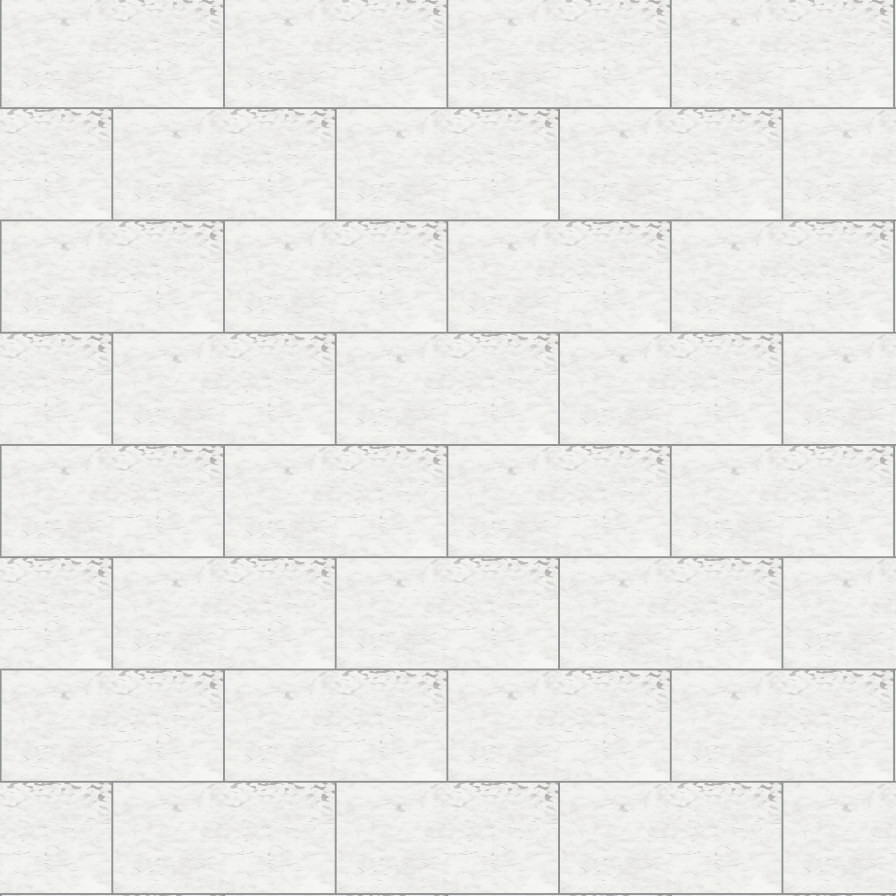
This texture is drawn by a Shadertoy shader. Its source:

```glsl
#define PITCH vec2(0.2493, 0.1253)
#define ORIGIN vec2(0.0007, 0.0022)
#define JOINT_WIDTH 0.0021
#define STONE_LIGHT vec3(0.952, 0.952, 0.943)
#define STONE_SHADE vec3(0.888, 0.886, 0.876)
#define STONE_PALE vec3(0.968, 0.968, 0.962)
#define PIT_COLOR vec3(0.66, 0.655, 0.645)
#define JOINT_COLOR vec3(0.57, 0.575, 0.57)
#define STREAK_AMOUNT 0.42
#define PIT_AMOUNT 0.8

// Random unit gradient for a lattice point
vec2 gradientAt(vec2 cell) {
    vec3 h = fract(cell.xyx * vec3(0.1031, 0.1030, 0.0973));
    h += dot(h, h.yzx + 33.33);
    float angle = 6.28318 * fract((h.x + h.y) * h.z);
    return vec2(cos(angle), sin(angle));
}

float gradientNoise(vec2 p) {
    vec2 i = floor(p), f = p - i;
    vec2 w = f * f * f * (f * (f * 6.0 - 15.0) + 10.0);
    vec2 e = vec2(0.0, 1.0);
    float low = mix(dot(gradientAt(i), f),
                    dot(gradientAt(i + e.yx), f - e.yx), w.x);
    float high = mix(dot(gradientAt(i + e.xy), f - e.xy),
                     dot(gradientAt(i + e.yy), f - e.yy), w.x);
    return mix(low, high, w.y);
}

float fbm(vec2 p) {
    float sum = 0.0, amplitude = 0.6;
    for (int octave = 0; octave < 4; octave++) {
        sum += amplitude * gradientNoise(p);
        p = p * 2.03 + 17.3;
        amplitude *= 0.62;
    }
    return sum;
}

// Soft elliptical spot, 1 at its centre
float spot(vec2 p, vec2 center, vec2 radius) {
    vec2 q = (p - center) / radius;
    return exp(-dot(q, q));
}

// Stone face; p spans 0..2 across and 0..1 up
vec3 stone(vec2 p) {
    vec2 warped = p + 0.025 * vec2(gradientNoise(p * 7.0), gradientNoise(p * 7.0 + 40.0));

    // Cloudy layers and fine horizontal grain
    float cloud = fbm(warped * vec2(2.2, 6.0) + 3.0);
    float grain = fbm(warped * vec2(10.0, 24.0) + 11.0);
    float shade = smoothstep(-0.30, 0.65, 0.55 * cloud + 0.75 * grain);
    vec3 color = mix(STONE_LIGHT, STONE_SHADE, shade);

    // Broken thin streaks, gathered in worn zones
    float worn = 0.25 + spot(p, vec2(1.25, 0.42), vec2(0.4, 0.22))
               + 0.7 * spot(p, vec2(0.35, 0.22), vec2(0.4, 0.14))
               + 0.6 * spot(p, vec2(0.6, 0.75), vec2(0.25, 0.10))
               + 0.6 * spot(p, vec2(1.75, 0.62), vec2(0.3, 0.15));
    float ridge = 1.0 - smoothstep(0.0, 0.09, abs(gradientNoise(warped * vec2(5.0, 17.0) + 29.0)));
    float broken = smoothstep(0.0, 0.35, gradientNoise(warped * vec2(13.0, 21.0) + 53.0));
    color = mix(color, PIT_COLOR, STREAK_AMOUNT * min(worn, 1.0) * ridge * broken);

    // Dark pits along the upper right edge, a few elsewhere
    float edge = smoothstep(0.80, 1.0, p.y) * smoothstep(0.65, 1.25, p.x)
               + 0.8 * spot(p, vec2(1.92, 0.87), vec2(0.10, 0.12))
               + 0.5 * spot(p, vec2(0.55, 0.77), vec2(0.12, 0.04))
               + 0.5 * spot(p, vec2(1.13, 0.78), vec2(0.10, 0.05));
    float speck = gradientNoise(warped * vec2(15.0, 27.0) + 71.0);
    float pits = smoothstep(0.08, 0.32, speck) * min(edge, 1.0);
    color = mix(color, PIT_COLOR, PIT_AMOUNT * pits);

    // Pale chip near the lower right corner
    float chip = abs(p.x - 1.80) * 1.1 + p.y - 0.20 + 0.06 * grain;
    return mix(color, STONE_PALE, 0.75 * (1.0 - smoothstep(-0.03, 0.03, chip)));
}

void mainImage(out vec4 fragColor, in vec2 fragCoord) {
    vec2 uv = fragCoord / iResolution.xy;
    float pixel = 1.0 / min(iResolution.x, iResolution.y);

    // Running bond: every other row shifts by half a tile
    vec2 grid = (uv - ORIGIN) / PITCH;
    grid.x += 0.5 * mod(floor(grid.y) + 1.0, 2.0);
    vec2 local = fract(grid);
    vec3 color = stone(local * vec2(2.0, 1.0));

    // Joints between tiles
    vec2 toEdge = min(local, 1.0 - local) * PITCH;
    float toJoint = min(toEdge.x, toEdge.y);
    float joint = clamp(0.5 + (0.5 * JOINT_WIDTH - toJoint) / pixel, 0.0, 1.0);
    color = mix(color, JOINT_COLOR, joint);

    fragColor = vec4(color, 1.0);
}
```
